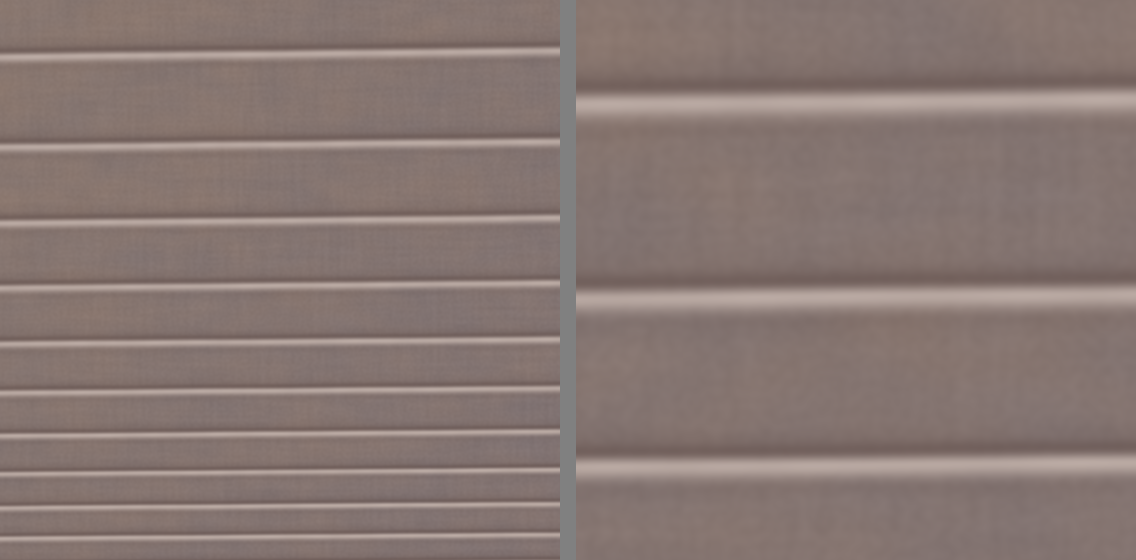
Left, the full canvas; right, a detail of the centre.
Write a three.js fragment shader that draws this texture.

```glsl
// Taupe horizontal siding seen in perspective: ten bright lips whose spacing
// shrinks downward. A projective map gives each lip's height; soft profiles
// shade lip and groove, and gradient noise adds mottling and faint streaks.

varying vec2 vUv;

const vec3 BOARD = vec3(0.522, 0.458, 0.440);
const vec3 GROOVE = vec3(0.390, 0.318, 0.302);
const vec3 LIP = vec3(0.735, 0.672, 0.645);

const float FIRST_LIP = 0.0965;   // depth of the top lip below the upper edge
const float PITCH = 0.1766;       // board height before foreshortening
const float SHRINK = 0.0938;      // foreshortening per board

vec2 hashGradient(vec2 cell) {
  float h = fract(sin(dot(cell, vec2(127.1, 311.7))) * 43758.5);
  return vec2(cos(6.2832 * h), sin(6.2832 * h));
}

// Gradient noise, roughly -0.7 to 0.7
float gradientNoise(vec2 p) {
  vec2 i = floor(p);
  vec2 f = p - i;
  vec2 w = f * f * f * (f * (f * 6.0 - 15.0) + 10.0);
  float a = dot(hashGradient(i), f);
  float b = dot(hashGradient(i + vec2(1.0, 0.0)), f - vec2(1.0, 0.0));
  float c = dot(hashGradient(i + vec2(0.0, 1.0)), f - vec2(0.0, 1.0));
  float d = dot(hashGradient(i + vec2(1.0, 1.0)), f - vec2(1.0, 1.0));
  return mix(mix(a, b, w.x), mix(c, d, w.x), w.y);
}

float bell(float x, float width) {
  float t = x / width;
  return exp(-0.5 * t * t);
}

// Board index to depth, and its inverse
float lipDepth(float index) {
  return PITCH * index / (1.0 + SHRINK * index);
}

float boardIndex(float depth) {
  return depth / (PITCH - SHRINK * depth);
}

// Broad tint, cloudy blotches, streaks and fine grain
vec3 boardColor(vec2 uv) {
  float cloud = gradientNoise(uv * vec2(5.0, 9.0) + 3.7);
  float blotch = gradientNoise(uv * vec2(17.0, 30.0) + 11.3);
  float streak = gradientNoise(uv * vec2(9.0, 110.0) + 5.1);
  float weave = gradientNoise(uv * vec2(95.0, 12.0) + 8.9);
  float grain = gradientNoise(uv * 150.0);
  float light = 0.010 * cloud + 0.010 * blotch + 0.012 * streak
              + 0.012 * weave + 0.014 * grain;
  vec3 warmth = vec3(0.012, 0.006, -0.006) * (uv.y - uv.x);
  vec3 chroma = vec3(0.010, -0.002, -0.016) * (cloud + 0.7 * blotch);
  return BOARD + light + warmth + chroma;
}

// Groove above and bright lip; offset is positive below the lip's centre
vec3 shadeLip(vec3 color, float offset, float width, float wear) {
  float approach = bell(offset + 2.4 * width, 2.2 * width);
  float groove = bell(offset + 2.0 * width, 0.85 * width);
  float underside = bell(offset - 3.1 * width, 0.9 * width);
  float lip = bell(offset, width * (offset < 0.0 ? 0.85 : 1.15));
  color = mix(color, GROOVE, 0.20 * approach);
  color = mix(color, GROOVE, 0.55 * groove + 0.12 * underside);
  return mix(color, LIP, lip * (0.94 + wear));
}

void main() {
  // Straighten the slight tilt, which eases toward the bottom
  float tilt = mix(0.0070, 0.0115, vUv.y);
  float depth = 1.0 - vUv.y + (vUv.x - 0.5) * tilt - FIRST_LIP;
  depth += 0.0006 * gradientNoise(vec2(vUv.x * 7.0, vUv.y * 6.0));

  // Nearest lip and its foreshortened width
  float index = floor(boardIndex(depth) + 0.5);
  float offset = depth - lipDepth(index);
  float width = mix(0.0054, 0.0034, clamp(index / 7.0, 0.0, 1.0));
  float wear = 0.10 * gradientNoise(vec2(vUv.x * 24.0, index * 3.3 + 0.4));

  vec3 color = shadeLip(boardColor(vUv), offset, width, wear);
  gl_FragColor = vec4(color, 1.0);
}
```
